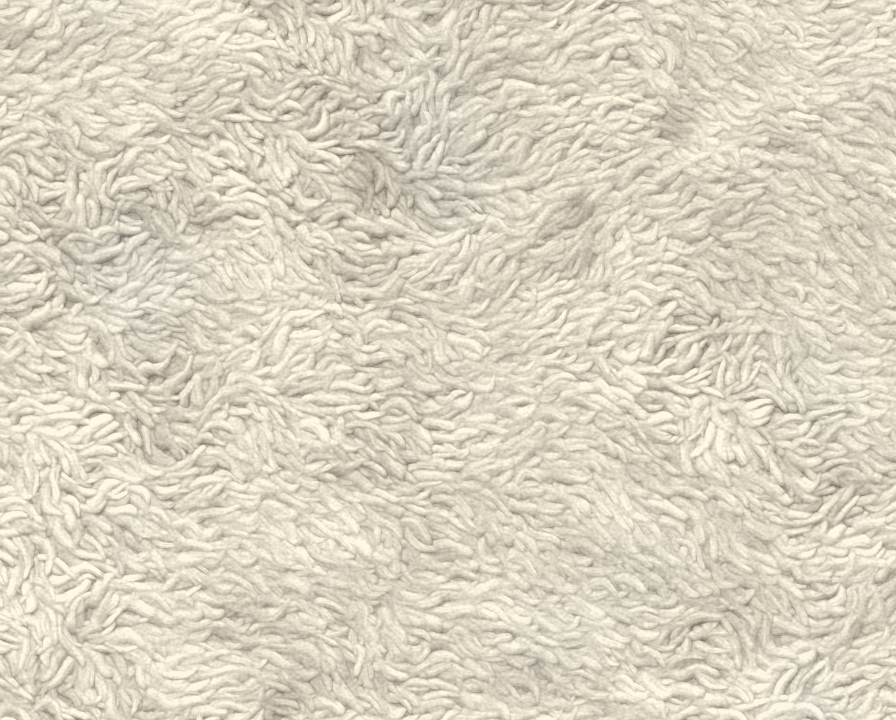
Give the GLSL for this texture, as a Shadertoy shader.

```glsl
// Cream sheepskin fleece: short curved locks scattered on a jittered grid and
// combed along a swirling flow field. A soft maximum joins their heights; slope,
// creases and cast shadows shade the pile, and noise adds strands and stains.

const vec3  SHADOW_WOOL = vec3(0.62, 0.59, 0.53);
const vec3  LIT_WOOL    = vec3(0.99, 0.96, 0.88);
const vec3  COOL_TINT   = vec3(-0.012, -0.004, 0.012);
const vec2  LIGHT_DIR   = vec2(-0.4, 0.9);

// Sizes are fractions of the canvas height.
const float CELL        = 0.018;
const float LOCK_WIDTH  = 0.0088;  // half width
const float LOCK_LENGTH = 0.030;   // half length
const float CAST_REACH  = 0.0045;  // length of cast shadows
const int   REACH       = 2;       // neighbour cells searched each way

const float COMB_ANGLE  = -0.08;
const float SWAY        = 1.8;     // broad turning of the pile
const float SWIRL       = 4.6;     // tight turning inside tangles
const float SOFTNESS    = 4.5;     // higher gives sharper lock borders
const float BASE_TONE   = 0.84;
const float SHADE       = 0.32;
const float DEPTH       = 0.27;
const float CREASE      = 0.42;
const float CAST_SHADOW = 0.26;
const float STRANDS     = 0.30;
const float GRAIN       = 0.28;

vec2 hash2(vec2 p) {
    vec3 q = fract(p.xyx * vec3(0.1031, 0.1030, 0.0973));
    q += dot(q, q.yzx + 33.33);
    return fract((q.xx + q.yz) * q.zy);
}

float cornerSlope(vec2 cell, vec2 f, vec2 corner) {
    return dot(hash2(cell + corner) * 2.0 - 1.0, f - corner);
}

float gradientNoise(vec2 p) {
    vec2 i = floor(p), f = p - i;
    vec2 s = f * f * f * (f * (f * 6.0 - 15.0) + 10.0);
    float low  = mix(cornerSlope(i, f, vec2(0, 0)), cornerSlope(i, f, vec2(1, 0)), s.x);
    float high = mix(cornerSlope(i, f, vec2(0, 1)), cornerSlope(i, f, vec2(1, 1)), s.x);
    return mix(low, high, s.y);
}

// 0 in smoothly combed wool, 1 in curly tangles.
float tangle(vec2 p) {
    return smoothstep(-0.15, 0.3, gradientNoise(p * 3.1 + 17.0));
}

float combAngle(vec2 p) {
    return COMB_ANGLE + SWAY * gradientNoise(p * 2.3 + 5.0)
         + SWIRL * (0.2 + 0.8 * tangle(p)) * gradientNoise(p * 9.0 + 41.0);
}

// Position in a tapering, wavy lock: -1 to 1 along x and across y.
vec2 lockSpace(vec2 d, vec2 along, vec2 size, float curl) {
    float u = dot(d, along) / size.x;
    float v = dot(d, vec2(-along.y, along.x)) / size.y;
    v += curl * (u * u - 0.3) + 0.35 * sin(3.0 * u + 9.0 * curl);
    return vec2(u, v * (1.0 + 0.3 * clamp(u, -1.0, 1.0)));
}

// Rounded back, rising towards a blunt tip.
float lockHeight(vec2 q, float priority) {
    float u2 = q.x * q.x;
    return 0.9 * priority + 0.3 * q.x - q.y * q.y - u2 * u2 * u2;
}

// Blends overlapping locks: height, shade, crease and strand.
vec4 fleece(vec2 p, out float occlusion) {
    vec2 toLight = CAST_REACH * LIGHT_DIR;
    vec2 home = floor((p + 0.5 * toLight) / CELL);
    float total = 0.01, squares = 0.0001, lifted = 0.01, shade = 0.0, strand = 0.0;
    for (int y = -REACH; y <= REACH; y++)
    for (int x = -REACH; x <= REACH; x++) {
        vec2 cell = home + vec2(x, y);
        vec2 shape = hash2(cell + 271.0), pose = hash2(cell + 433.0);
        vec2 centre = (cell + hash2(cell + 101.0)) * CELL;
        float angle = combAngle(centre) + (pose.x - 0.5) * 0.7;
        vec2 along = vec2(cos(angle), sin(angle)), across = vec2(-along.y, along.x);
        vec2 size = vec2(LOCK_LENGTH, LOCK_WIDTH) * mix(vec2(0.7, 0.6), vec2(1.12, 1.35), shape);
        float curl = (pose.y - 0.5) * 3.0, priority = hash2(cell + 619.0).x;

        // The same lock seen here and one step towards the light.
        vec2 q = lockSpace(p - centre, along, size, curl);
        vec2 lit = lockSpace(p + toLight - centre, along, size, curl);
        lifted += exp(SOFTNESS * max(lockHeight(lit, priority), -4.0));
        float height = lockHeight(q, priority);
        if (height < -1.0) continue;

        float weight = exp(SOFTNESS * height);
        vec2 slope = across * clamp(q.y, -1.2, 1.2) + along * clamp(pow(abs(q.x), 4.0) * q.x, -1.0, 1.0);
        total += weight;
        squares += weight * weight;
        shade += weight * dot(slope, LIGHT_DIR);
        strand += weight * gradientNoise(vec2(q.x * 1.3, q.y * 2.6) + cell * 7.3);
    }
    occlusion = log(lifted / total) / SOFTNESS;
    return vec4(log(total) / SOFTNESS, shade / total, 1.0 - squares / (total * total), strand / total);
}

void mainImage(out vec4 fragColor, in vec2 fragCoord) {
    vec2 p = fragCoord / iResolution.y;
    float occlusion;
    vec4 wool = fleece(p, occlusion);
    // Relief is flatter where the pile lies smooth.
    float relief = mix(0.78, 1.15, tangle(p + 0.02));
    float tone = BASE_TONE + relief * (SHADE * wool.y + DEPTH * (wool.x - 0.5)
               - CREASE * wool.z - CAST_SHADOW * clamp(occlusion, -0.4, 0.8));
    // Broad stains, clump shadows, deep hollows and fine fibres.
    float hollow = smoothstep(0.25, 0.55, gradientNoise(p * 9.0 + 83.0));
    tone += 0.26 * gradientNoise(p * 2.4 + 63.0) + 0.30 * gradientNoise(p * vec2(6.5, 10.0) + 29.0);
    tone += STRANDS * wool.w + GRAIN * gradientNoise(p * vec2(190.0, 240.0)) - 0.28 * hollow - 0.08 * (p.y - 0.5);
    vec3 colour = mix(SHADOW_WOOL, LIT_WOOL, clamp(tone, -0.3, 1.03));
    fragColor = vec4(colour + COOL_TINT * smoothstep(0.0, 0.5, gradientNoise(p * 4.0 + 7.0)), 1.0);
}
```
